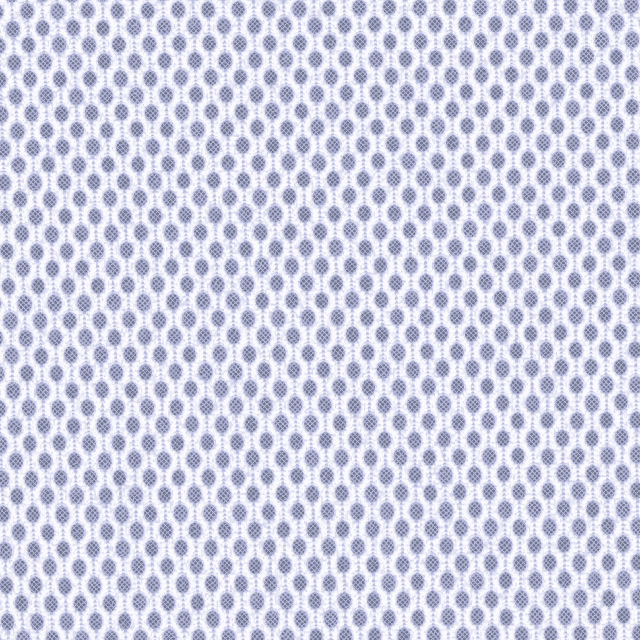
This texture is drawn by a Shadertoy shader. Its source:

```glsl
// Knitted spacer mesh: staggered oval holes in white ribs, with a grey net behind.
// A gently warped brick lattice places the holes; ribs sway between them, and
// hash noise varies the size, position, tint and fibres of every repeat.

float hash(vec2 p) {
    return fract(sin(dot(p, vec2(127.1, 311.7))) * 43758.5453);
}

float noise(vec2 p) {
    vec2 i = floor(p), f = fract(p);
    f = f * f * (3.0 - 2.0 * f);
    return mix(mix(hash(i), hash(i + vec2(1, 0)), f.x),
               mix(hash(i + vec2(0, 1)), hash(i + vec2(1, 1)), f.x), f.y);
}

// Lattice coordinates: x counts hole columns, y counts staggered rows downward.
vec2 latticeCoord(vec2 p) {
    float down = p.y - 0.497;
    float u = (p.x - 0.0156 - down * (0.042 - 0.03 * p.x)) * 21.5;
    float d = down + 0.01 * (p.x - 0.5);
    return vec2(u, d * (36.7 - 1.1 * d));
}

// Nearest hole: x is the radius (1 at its rim), y a random value for that hole.
vec2 nearestHole(vec2 g) {
    vec2 best = vec2(9.0, 0.0);
    for (int k = 0; k < 2; k++) {
        vec2 offset = vec2(0.5, 1.0) * float(k);
        vec2 id = round((g - offset) / vec2(1, 2));
        vec2 d = g - offset - id * vec2(1, 2);
        float seed = hash(id + 37.0 * offset);
        d += (vec2(seed, hash(id + 9.3 + offset)) - 0.5) * vec2(0.03, 0.08);
        float r = length(d * vec2(4.3, 2.03)) * (0.96 + 0.1 * seed);
        if (r < best.x) best = vec2(r, seed);
    }
    return best;
}

void mainImage(out vec4 fragColor, in vec2 fragCoord) {
    const vec3 white = vec3(0.985, 0.985, 1.0);
    const vec3 lilac = vec3(0.74, 0.75, 0.885);
    const vec3 slate = vec3(0.45, 0.47, 0.57);

    vec2 p = fragCoord / iResolution.y;
    p.y = 1.0 - p.y;
    vec2 g = latticeCoord(p);
    vec2 hole = nearestHole(g);
    float fine = noise(p * vec2(330, 250));
    float coarse = noise(p * vec2(150, 130) + 40.0);

    // Ribs swaying around the holes, with slanted stitches and a centre groove
    float fold = abs(g.x - round(g.x));
    float across = (fold - 0.25 - 0.1 * cos(3.14159 * g.y)) / 0.13;
    float stitch = sin(6.28318 * 4.0 * g.y + 3.0 * abs(across) + 2.0 * coarse);
    float shade = 0.3 * smoothstep(0.0, 1.0, stitch) * smoothstep(0.1, 0.9, abs(across));
    shade += 0.14 * smoothstep(0.3, 0.0, abs(across)) * fine;
    shade += 0.55 * smoothstep(0.45, 0.95, fine) * (0.4 + 0.6 * coarse);

    // Thin seams linking the holes in a column, and shaded shoulders at their rims
    float seam = smoothstep(0.075, 0.01, min(fold, 0.5 - fold));
    shade += seam * (0.55 + 0.25 * stitch);
    shade += 0.4 * smoothstep(1.4, 1.0, hole.x);
    vec3 fabric = mix(white, lilac, clamp(shade, 0.0, 1.05));

    // Diagonal net seen through the holes
    vec2 q = p * 768.0 + 2.0 * coarse;
    float net = abs(cos(0.53 * (q.x + q.y) + hole.y) * cos(0.53 * (q.x - q.y) + 2.0 * hole.y));
    float depth = net * (0.75 + 0.7 * coarse) + 0.16 * (hole.y - 0.3) + 0.12 * fine;
    depth *= mix(0.45, 1.1, smoothstep(1.05, 0.6, hole.x));
    vec3 inside = mix(lilac, slate, clamp(depth, 0.0, 1.0));

    float opening = smoothstep(1.08, 0.88, hole.x + 0.12 * (fine - 0.5));
    fragColor = vec4(mix(fabric, inside, opening), 1.0);
}
```
